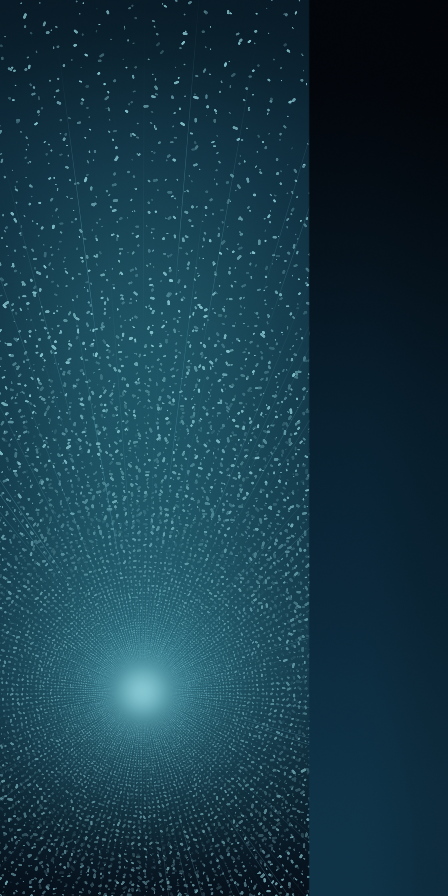
Give the GLSL for this background, as a Shadertoy shader.

```glsl
// Glowing core throwing out faint rays and a log-polar field of specks, beside a dark plain panel.
#define CORE vec2(0.318, 0.456)
#define PANEL_EDGE 0.69
#define SPOKES 160.0
#define RAYS 150.0
#define LAYERS 3
#define CORE_RADIUS 0.062
#define SPECK_RADIUS 0.0021
#define SPECK_GAIN 0.9
#define RAY_GAIN 0.15

const float TAU = 6.2831853;
const vec3 ABYSS = vec3(0.015, 0.047, 0.088);
const vec3 DEEP = vec3(0.042, 0.135, 0.20);
const vec3 TEAL = vec3(0.118, 0.335, 0.40);
const vec3 ICE = vec3(0.55, 0.80, 0.84);

float hash(vec2 p) {
    vec3 q = fract(vec3(p.xyx) * 0.1031);
    q += dot(q, q.yzx + 33.33);
    return fract((q.x + q.y) * q.z);
}

// Wide column of light, fading to the top, bottom and sides
vec3 fieldColor(vec2 p) {
    float side = (p.x - 0.33) / 0.42;
    float rise = smoothstep(-0.1, 0.6, p.y) * (1.0 - smoothstep(1.15, 2.1, p.y));
    vec3 base = mix(ABYSS, DEEP, smoothstep(-0.05, 0.55, p.y));
    base *= 1.0 - 0.25 * smoothstep(1.6, 2.0, p.y);
    return mix(base, TEAL, rise * exp(-side * side));
}

// Plain panel, blue at the foot and almost black at the top
vec3 panelColor(vec2 p) {
    vec3 color = mix(vec3(0.060, 0.200, 0.280), vec3(0.038, 0.142, 0.21), smoothstep(0.1, 0.95, p.y));
    color = mix(color, vec3(0.010, 0.022, 0.042), smoothstep(0.8, 1.95, p.y));
    return color * (1.0 - 0.15 * smoothstep(0.8, 1.0, p.x));
}

// One jittered dash per log-polar cell, so spacing grows with distance
float specks(float dist, float turn, float pixel, float layer) {
    vec2 grid = vec2(turn, log(dist) / TAU) * SPOKES + layer * vec2(0.0, 0.37);
    vec2 id = floor(grid) + layer * 57.0;
    float cellSize = dist * TAU / SPOKES;
    float far = smoothstep(0.1, 0.8, dist);
    vec2 jitter = vec2(hash(id), hash(id + 71.3)) - 0.5;
    vec2 offset = (fract(grid) - 0.5 - jitter * mix(0.3, 0.7, far)) * cellSize;
    float size = min(SPECK_RADIUS * mix(0.5, 1.5, hash(id + 19.7)), cellSize * 0.2);

    // Distance to a short segment at a random tilt
    float tilt = TAU * hash(id + 31.9);
    vec2 axis = vec2(cos(tilt), sin(tilt));
    float reach = size * 1.2 * hash(id + 87.1);
    float gap = length(offset - axis * clamp(dot(offset, axis), -reach, reach));

    float soft = max(pixel * 0.4, size * 0.3);
    float mask = 1.0 - smoothstep(size - soft, size + soft, gap);
    return mask * mix(0.25, 1.0, hash(id + 43.1)) * mix(0.55, 1.0, far);
}

// Hairline rays, each lit over its own span of distance
float rays(float dist, float turn, float pixel) {
    float grid = turn * RAYS;
    float id = floor(grid);
    float center = 0.5 + 0.6 * (hash(vec2(id, 5.0)) - 0.5);
    float gap = abs(fract(grid) - center) * dist * TAU / RAYS;
    float line = 1.0 - smoothstep(0.0002, 0.0002 + pixel * 0.7, gap);
    float start = 0.1 + hash(vec2(id, 9.0)) * 0.9;
    float span = smoothstep(start, start + 0.2, dist)
               * (1.0 - smoothstep(start + 0.25, start + 0.8, dist));
    float nearCore = exp(-dist * dist / 0.05);
    return line * max(span * hash(vec2(id, 13.0)), nearCore * 0.7);
}

void mainImage(out vec4 fragColor, in vec2 fragCoord) {
    float pixel = 2.0 / iResolution.y;
    vec2 p = fragCoord * pixel;
    vec2 ray = p - CORE;
    float dist = max(length(ray), 0.001);
    float turn = atan(ray.y, ray.x) / TAU + 0.5;

    // Light field with its halo and rays
    vec3 field = fieldColor(p);
    field += vec3(0.15, 0.27, 0.27) * exp(-dist / 0.11);
    float outside = smoothstep(0.05, 0.11, dist);
    field += ICE * rays(dist, turn, pixel) * RAY_GAIN * outside;

    // Speck layers, the later ones only farther out
    float dots = 0.0;
    for (int i = 0; i < LAYERS; i++) {
        float layer = float(i);
        float onset = 0.25 * layer;
        float weight = i == 0 ? 1.0 : smoothstep(onset, onset + 0.3, dist);
        dots = max(dots, weight * specks(dist, turn, pixel, layer));
    }
    field = mix(field, ICE, dots * SPECK_GAIN * outside);

    // Soft bright core
    float core = dist / CORE_RADIUS;
    field = mix(field, ICE, 0.9 * exp(-core * core));

    // Join to the panel
    float edge = smoothstep(PANEL_EDGE - pixel, PANEL_EDGE + pixel, p.x);
    vec3 color = mix(field, panelColor(p), edge);
    color += (hash(fragCoord) - 0.5) / 255.0;
    fragColor = vec4(color, 1.0);
}
```
